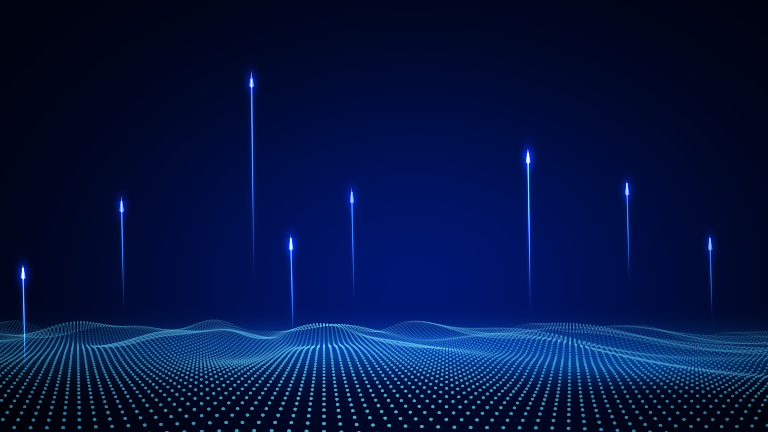
This background is drawn by a Shadertoy shader. Its source:

```glsl
// Deep blue night with glowing arrows rising above a rolling sea of dots.
// The sea is a perspective grid: each depth row is displaced by waves and
// tests only its nearest dot. Coordinates are in canvas heights.

const vec2 VANISH = vec2(0.75, 0.29);
const float COLUMN_GAP = 0.04;

// Wave height of the sea; calm in front, hilly far away.
float seaHeight(vec2 ground) {
    float swell = sin(ground.x * 4.3 + 1.1 + 0.6 * sin(ground.y * 1.3))
                + 0.6 * sin(ground.x * 2.1 - ground.y * 2.2)
                + 0.4 * sin(ground.x * 7.0 + ground.y * 3.1);
    return swell * (0.007 + 0.05 * smoothstep(1.1, 5.0, ground.y));
}

vec3 backdrop(vec2 p) {
    float d = length((p - vec2(0.96, 0.35)) * vec2(0.8, 1.1));
    vec3 color = mix(vec3(0.0, 0.008, 0.05), vec3(0.0, 0.085, 0.44), exp(-3.2 * d * d));
    color *= mix(0.5, 1.0, smoothstep(0.04, 0.24, p.y));

    // Mist over the far sea, brightest around the middle
    float across = 0.45 + 0.55 * exp(-pow((p.x - 0.95) / 0.6, 2.0));
    float height = (p.y - 0.195) / (p.y > 0.195 ? 0.048 : 0.06);
    color += vec3(0.02, 0.20, 0.32) * across * exp(-height * height);

    // Low pool of light on the right
    vec2 pool = (p - vec2(1.5, 0.15)) / vec2(0.3, 0.035);
    return color + vec3(0.0, 0.11, 0.22) * exp(-dot(pool, pool));
}

// Summed coverage of all dots near the point.
float dotSea(vec2 p, float pixel) {
    float light = 0.0;
    float tilt = 0.018 * smoothstep(1.25, 1.75, p.x);
    for (int i = 0; i < 76; i++) {
        float z = 0.85 + 0.07 * float(i);
        float column = COLUMN_GAP * round((p.x - VANISH.x) * z / COLUMN_GAP);
        float rise = seaHeight(vec2(column, z)) - VANISH.y;
        vec2 center = VANISH + vec2(column, rise) / z - vec2(0.0, tilt);
        float radius = 0.0044 * pow(z, -0.6);
        float d = length((p - center) * vec2(1.0, 1.2));
        float cover = 1.0 - smoothstep(radius - pixel * 0.6, radius + pixel * 0.6, d);
        light += cover * mix(1.5, 0.3, smoothstep(1.0, 4.5, z));
    }
    return light;
}

// Arrow given as x, tip height, foot height and brightness.
vec3 arrowLight(vec2 p, vec4 arrow, float pixel) {
    float along = (p.y - arrow.z) / (arrow.y - arrow.z);
    float x = abs(p.x - arrow.x - 0.006 * (1.0 - along));
    float below = arrow.y - p.y;

    // Tapered shaft that fades toward its foot
    float fade = smoothstep(0.0, 0.65, along) * step(along, 0.97);
    float halfWidth = mix(0.0007, 0.0018, clamp(along, 0.0, 1.0));
    float shaft = fade * (1.0 - smoothstep(halfWidth - pixel * 0.5, halfWidth + pixel * 0.5, x));
    float aura = fade * exp(-x * 260.0);

    // Slim head with a notched base
    float side = x - 0.17 * below;
    float base = below - 0.036 + 0.7 * x;
    float head = 1.0 - smoothstep(-pixel * 0.5, pixel * 0.5, max(side, base));

    vec2 away = vec2(x, below - 0.022) / vec2(0.013, 0.026);
    float glow = exp(-dot(away, away));
    return arrow.w * (vec3(0.42, 0.60, 0.85) * shaft + vec3(0.03, 0.13, 0.40) * aura
                    + vec3(0.55, 0.58, 0.62) * head + vec3(0.03, 0.10, 0.55) * glow);
}

void mainImage(out vec4 fragColor, in vec2 fragCoord) {
    vec2 p = fragCoord / iResolution.y;
    float pixel = 1.0 / iResolution.y;
    vec3 color = backdrop(p);

    // Dots, dimmer toward the sides
    if (p.y < 0.32) {
        float cover = 1.0 - exp(-dotSea(p, pixel));
        float focus = 0.68 + 0.32 * exp(-pow((p.x - 0.85) / 0.55, 2.0));
        vec3 dotColor = mix(vec3(0.22, 0.58, 0.80), vec3(0.40, 0.83, 0.96), focus);
        color = mix(color, dotColor, cover * focus);
    }

    // Rising arrows
    vec4 arrows[8] = vec4[8](
        vec4(0.053, 0.389, 0.109, 1.0), vec4(0.281, 0.544, 0.262, 0.7),
        vec4(0.582, 0.833, 0.325, 0.8), vec4(0.673, 0.456, 0.200, 0.85),
        vec4(0.814, 0.565, 0.280, 0.6), vec4(1.222, 0.657, 0.255, 1.1),
        vec4(1.451, 0.583, 0.325, 0.65), vec4(1.643, 0.456, 0.245, 0.55));
    for (int i = 0; i < 8; i++) {
        color += arrowLight(p, arrows[i], pixel);
    }
    fragColor = vec4(min(color, 1.0), 1.0);
}
```
